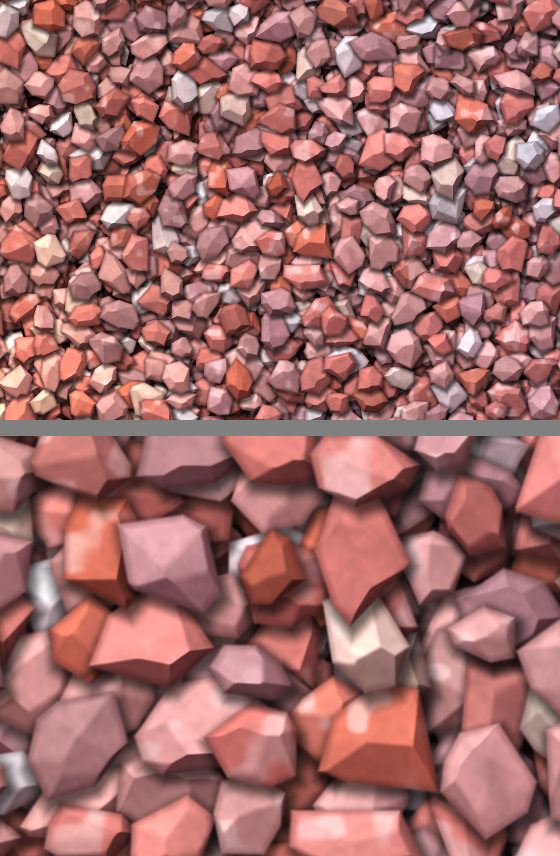
Top: the whole. Bottom: its middle third, enlarged.
This texture is drawn by a Shadertoy shader. Its source:

```glsl
// Bed of crushed red, rose and pale stone chips, lit from the upper left.
#define LAYERS 6
#define SPACING 0.078
#define SIDES 7
#define MIN_RADIUS 0.33
#define MAX_RADIUS 0.57
#define JITTER 0.65
#define EDGE_SOFTNESS 0.022
#define SHADOW_DEPTH 0.60
#define SHADOW_WIDTH 0.14
#define MOTTLE 0.26
#define LIGHT vec3(-0.30, 0.55, 0.78)

const float TAU = 6.28318;

vec3 hash3(vec2 p) {
    vec3 q = fract(vec3(p.xyx) * vec3(0.1031, 0.1030, 0.0973));
    q += dot(q, q.yxz + 33.33);
    return fract((q.xxy + q.yzz) * q.zyx);
}

float noise(vec2 p) {
    vec2 i = floor(p), f = fract(p);
    f = f * f * (3.0 - 2.0 * f);
    return mix(mix(hash3(i).x, hash3(i + vec2(1, 0)).x, f.x),
               mix(hash3(i + vec2(0, 1)).x, hash3(i + vec2(1, 1)).x, f.x), f.y);
}

// Mineral colour of one chip, chosen by share
vec3 stoneColour(float pick, float vary) {
    vec3 coral = vec3(0.84, 0.47, 0.44);
    vec3 rose  = vec3(0.89, 0.64, 0.63);
    vec3 mauve = vec3(0.74, 0.53, 0.56);
    vec3 rust  = vec3(0.82, 0.42, 0.34);
    vec3 cream = vec3(0.93, 0.82, 0.76);
    vec3 quartz = vec3(0.92, 0.88, 0.91);
    vec3 c = pick < 0.34 ? coral : pick < 0.61 ? rose : pick < 0.77 ? mauve
           : pick < 0.87 ? rust : pick < 0.92 ? cream : quartz;
    return mix(c, rose, 0.35 * vary) * mix(0.88, 1.10, fract(vary * 7.3));
}

// Paints one faceted chip and its shadow over the colour below
void paintChip(inout vec3 colour, vec2 offset, vec2 seed, vec2 p, float grain) {
    vec3 shape = hash3(seed + 71.3);
    vec3 look = hash3(seed + 137.9);
    float angle = TAU * look.z;
    mat2 turn = mat2(cos(angle), sin(angle), -sin(angle), cos(angle));
    float stretch = mix(1.0, 1.3, look.y);
    vec2 q = turn * offset * vec2(1.0 / stretch, sqrt(stretch));
    if (dot(q, q) > 1.2) return;

    vec3 light = normalize(LIGHT);
    light.xy = turn * light.xy;
    vec2 shadowPoint = q + light.xy * 0.11;
    float radius = mix(MIN_RADIUS, MAX_RADIUS, shape.x);

    // Tilted top face, then cut down by the side faces
    vec2 tilt = (shape.yz - 0.5) * 0.8;
    float height = radius * 0.36 - dot(q, tilt);
    float lit = dot(normalize(vec3(tilt, 1.0)), light);
    float inside = 1.0, shadow = 1.0;
    for (int i = 0; i < SIDES; i++) {
        vec3 cut = hash3(seed + float(i) * 9.17 + 3.7);
        float a = (float(i) + 0.85 * cut.x) * TAU / float(SIDES);
        vec2 n = vec2(cos(a), sin(a));
        float reach = radius * mix(0.72, 1.06, cut.y);
        float slope = mix(0.35, 1.5, cut.z);
        float edge = reach - dot(q, n);
        inside = min(inside, edge);
        shadow = min(shadow, reach - dot(shadowPoint, n));
        float face = edge * slope;
        float faceLit = dot(normalize(vec3(n * slope, 1.0)), light);
        lit = mix(lit, faceLit, smoothstep(-0.025, 0.025, height - face));
        height = min(height, face);
    }

    colour *= 1.0 - SHADOW_DEPTH * smoothstep(-SHADOW_WIDTH, 0.04, shadow);
    if (inside < -EDGE_SOFTNESS) return;

    // Mineral patches and surface grain
    vec3 albedo = stoneColour(look.x, fract(look.y * 13.7 + look.z));
    float patches = noise(p * 48.0 + seed * 5.0);
    float pale = smoothstep(0.62, 0.85, patches) * step(0.55, shape.z);
    albedo = mix(albedo, vec3(0.93, 0.80, 0.80), 0.55 * pale);
    albedo *= 1.0 + MOTTLE * (0.5 * grain + 0.5 * patches - 0.5);

    float shade = 0.38 + 0.78 * max(lit, 0.0);
    shade *= mix(0.80, 1.0, smoothstep(0.0, 0.09, inside));
    vec3 chip = albedo * pow(vec3(shade), vec3(1.0, 1.25, 1.2));
    colour = mix(colour, chip, smoothstep(-EDGE_SOFTNESS, EDGE_SOFTNESS, inside));
}

void mainImage(out vec4 fragColor, in vec2 fragCoord) {
    vec2 p = fragCoord / iResolution.y;
    vec2 uv = fragCoord / iResolution.xy;
    float grain = 0.6 * noise(p * 115.0) + 0.4 * noise(p * 210.0 + 31.0);
    vec3 colour = vec3(0.20, 0.08, 0.09);

    // Stack the chips from the bottom layer up
    for (int layer = 0; layer < LAYERS; layer++) {
        vec2 shift = hash3(vec2(layer, 5.0)).xy * 40.0 + 20.0;
        vec2 g = p / SPACING + shift;
        for (int y = -1; y <= 1; y++)
        for (int x = -1; x <= 1; x++) {
            vec2 cell = floor(g) + vec2(x, y);
            vec2 seed = cell + float(layer) * 113.0;
            vec2 centre = cell + 0.5 + (hash3(seed).xy - 0.5) * JITTER;
            paintChip(colour, g - centre, seed, p, grain);
        }
    }

    // Warm glow at the lower left, cooler tone to the right
    float glow = smoothstep(0.65, 0.0, length(uv * vec2(1.5, 0.9)));
    colour *= mix(vec3(1.02, 1.0, 0.97), vec3(0.99, 1.0, 1.04), uv.x);
    colour *= 1.0 + glow * vec3(0.18, 0.14, 0.06);
    fragColor = vec4(clamp(colour, 0.0, 1.0), 1.0);
}
```
